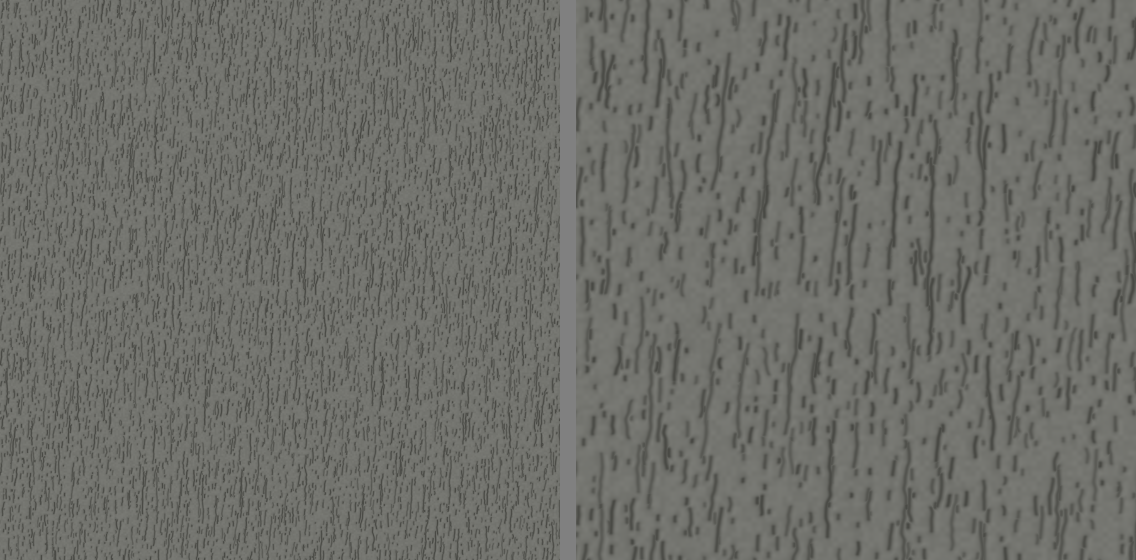
Left, the full canvas; right, a detail of the centre.
Give the GLSL for this texture, as a WebGL 1 fragment shader.

```glsl
precision highp float;
// Grey embossed plaster with fine, slightly leaning vertical grooves.

uniform vec2 u_resolution;

const vec3 PLASTER = vec3(0.459, 0.462, 0.441);
const vec3 GROOVE = vec3(0.282, 0.284, 0.265);
const float CORE_WIDTH = 0.0013;
const float SLOPE_WIDTH = 0.0031;

float hash(vec2 p) {
  vec3 q = fract(p.xyx * vec3(0.1031, 0.1030, 0.0973));
  q += dot(q, q.yzx + 33.33);
  return fract((q.x + q.y) * q.z);
}

float noise(vec2 p) {
  vec2 cell = floor(p);
  vec2 f = fract(p);
  f = f * f * (3.0 - 2.0 * f);
  float low = mix(hash(cell), hash(cell + vec2(1.0, 0.0)), f.x);
  float high = mix(hash(cell + vec2(0.0, 1.0)), hash(cell + 1.0), f.x);
  return mix(low, high, f.y);
}

// Soft bell profile that falls off over the given width.
float bell(float d, float width) {
  return exp(-d * d / (width * width));
}

// Depth of one wavering stroke; q is relative to its centre.
float stroke(vec2 q, float halfLength, float tilt, float seed, float pixel) {
  float wave = noise(vec2(q.y * 75.0 + 40.0, seed * 200.0)) - 0.5;
  float kink = noise(vec2(q.y * 230.0 + 90.0, seed * 310.0)) - 0.5;
  q.x -= tilt * q.y + 0.0032 * wave + 0.0012 * kink;
  float d = length(vec2(q.x, max(abs(q.y) - halfLength, 0.0)));
  float core = bell(d, max(CORE_WIDTH, 0.6 * pixel));
  return mix(core, bell(d, SLOPE_WIDTH), 0.27);
}

// One stroke per cell, in columns staggered vertically at random.
float strokeLayer(vec2 p, vec2 cellSize, vec2 lengths, float density,
                  float seed, float pixel) {
  float ink = 0.0;
  float column = floor(p.x / cellSize.x);
  for (int i = -1; i <= 1; i++) {
    float x = column + float(i);
    float shift = hash(vec2(x + 7.0, seed));
    float row = floor(p.y / cellSize.y + shift);
    for (int j = -1; j <= 1; j++) {
      vec2 id = vec2(x, row + float(j)) + seed;
      vec2 jitter = mix(vec2(0.1), vec2(0.9),
                        vec2(hash(id + 11.3), hash(id + 47.9)));
      vec2 centre = (id - seed + jitter - vec2(0.0, shift)) * cellSize;
      float present = step(hash(id + 83.1), density);
      float pick = hash(id + 131.7);
      float halfLength = 0.5 * mix(lengths.x, lengths.y, pick * pick);
      float tilt = mix(-0.03, 0.14, hash(id + 171.5));
      float depth = mix(0.55, 1.0, hash(id + 211.3));
      float mark = stroke(p - centre, halfLength, tilt, jitter.x, pixel);
      ink = max(ink, present * depth * mark);
    }
  }
  return ink;
}

// Long grooves, shorter dashes and small pits.
float grooves(vec2 p, float pixel) {
  float lines = strokeLayer(p, vec2(0.0225, 0.076), vec2(0.022, 0.085),
                            0.95, 13.0, pixel);
  float dashes = strokeLayer(p, vec2(0.0150, 0.030), vec2(0.007, 0.028),
                             0.92, 37.0, pixel);
  float pits = strokeLayer(p, vec2(0.0112, 0.0125), vec2(0.001, 0.008),
                           0.72, 71.0, pixel);
  return max(lines, max(dashes, pits));
}

void main() {
  vec2 p = gl_FragCoord.xy / u_resolution.y;
  float pixel = 1.0 / u_resolution.y;

  // Soft light catches the lip beside each groove.
  float ink = grooves(p, pixel);
  float lip = grooves(p + vec2(-0.0028, 0.0014), pixel) * (1.0 - ink);

  // Fine grain over the flat surface.
  float grain = noise(p * 330.0 + 20.0) - 0.5;
  vec3 surface = PLASTER + 0.032 * grain + 0.030 * lip;

  gl_FragColor = vec4(mix(surface, GROOVE, ink), 1.0);
}
```
